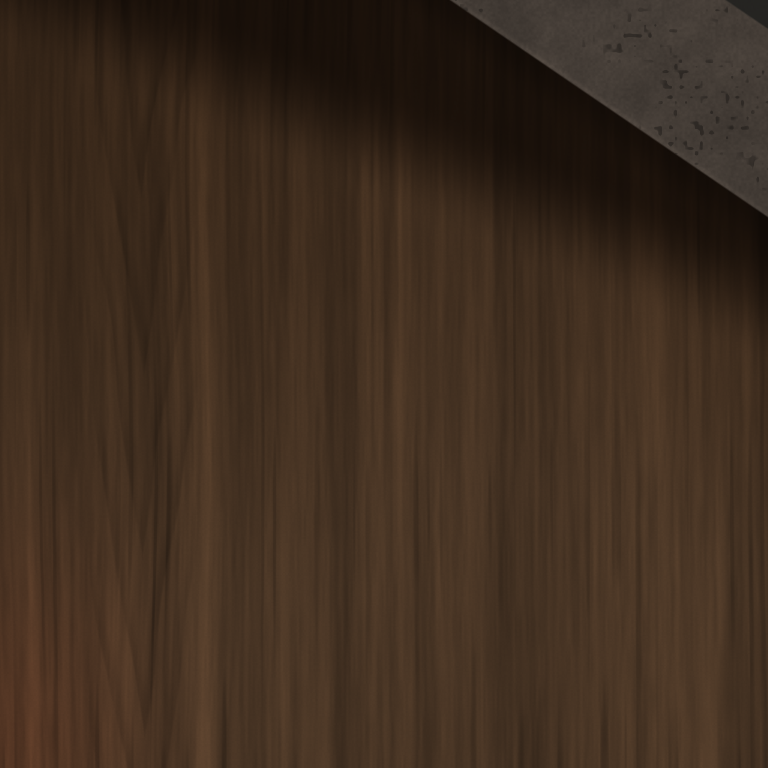
This texture is drawn by a Shadertoy shader. Its source:

```glsl
// Dark walnut panel with vertical grain, crossed at the upper right by a
// concrete slab that casts a soft diagonal shadow. Grain is value noise
// stretched along y; nested V rings make the cathedral figure on the left.

float hash(vec2 p) {
    vec3 q = fract(vec3(p.xyx) * 0.1031);
    q += dot(q, q.yzx + 33.33);
    return fract((q.x + q.y) * q.z);
}

float noise(vec2 p) {
    vec2 i = floor(p), f = fract(p);
    f = f * f * (3.0 - 2.0 * f);
    return mix(mix(hash(i), hash(i + vec2(1, 0)), f.x),
               mix(hash(i + vec2(0, 1)), hash(i + vec2(1, 1)), f.x), f.y);
}

float fbm(vec2 p) {
    float sum = 0.0, amp = 0.5;
    for (int i = 0; i < 4; i++) {
        sum += amp * noise(p);
        p = p * 2.03 + 17.3;
        amp *= 0.5;
    }
    return sum;
}

float bump(float x, float center, float width) {
    float d = (x - center) / width;
    return exp(-d * d);
}

// Signed brightness of the grain, roughly -0.3 to 0.3.
float grain(vec2 uv) {
    float x = uv.x + 0.010 * (noise(uv * vec2(5.0, 2.5)) - 0.5);
    float g = 0.13 * (noise(vec2(x * 24.0, uv.y * 0.8)) - 0.5);
    g += 0.17 * (noise(vec2(x * 75.0 + 9.0, uv.y * 1.6)) - 0.5);
    g += 0.15 * (noise(vec2(x * 170.0 + 31.0, uv.y * 4.0)) - 0.5);
    g += 0.09 * (noise(vec2(x * 330.0, uv.y * 22.0)) - 0.5);

    // Sparse dark pores
    float pore = noise(vec2(x * 125.0 + 70.0, uv.y * 3.0 + 5.0));
    g -= 0.13 * smoothstep(0.72, 0.95, pore);

    // Broad light and dark boards of grain
    g += 0.13 * bump(x, 0.270, 0.012) + 0.09 * bump(x, 0.528, 0.012);
    g += 0.07 * bump(x, 0.580, 0.045) - 0.08 * bump(x, 0.440, 0.022);
    g -= 0.07 * bump(x, 0.320, 0.030) + 0.05 * bump(x, 0.660, 0.030);

    // Cathedral rings, narrowing downward
    float side = abs(uv.x - 0.188 + 0.012 * (noise(vec2(3.0, uv.y * 5.0)) - 0.5));
    float ring = fract((uv.y - 6.5 * side - 0.50) / 0.23 + 0.3 * (noise(uv * vec2(30.0, 9.0)) - 0.5));
    float line = smoothstep(0.0, 0.12, ring) * (1.0 - smoothstep(0.12, 0.55, ring));
    float area = 1.0 - smoothstep(0.045, 0.085, side);
    g -= area * (0.15 * line - 0.03) * (0.4 + 0.6 * noise(uv * vec2(60.0, 14.0)));
    return g;
}

vec3 woodColor(vec2 uv) {
    float light = smoothstep(0.95, 0.0, uv.y) + 0.35 * bump(uv.x, 0.65, 0.35);
    vec3 color = mix(vec3(0.218, 0.152, 0.098), vec3(0.285, 0.208, 0.144), clamp(light, 0.0, 1.0));

    // Warm glow in the lower left corner
    float warm = exp(-dot(uv * vec2(6.0, 3.5), uv * vec2(6.0, 3.5)));
    color += warm * vec3(0.045, 0.002, -0.004);
    color *= 1.0 + grain(uv);

    // Soft shadow below the slab, deepest near its edge
    float below = uv.y - (1.015 - 0.42 * uv.x) + 0.012 * (fbm(uv * 7.0) - 0.5);
    float shade = smoothstep(-0.075, 0.085, below);
    color *= mix(vec3(1.0), vec3(0.43, 0.39, 0.35), shade);
    color *= 1.0 - 0.10 * smoothstep(0.20, 0.0, uv.x) * smoothstep(0.5, 1.0, uv.y);
    return color;
}

vec3 slabColor(vec2 uv) {
    vec3 color = vec3(0.270, 0.240, 0.215);
    color *= 0.86 + 0.28 * fbm(uv * 24.0);
    color *= 0.95 + 0.10 * noise(uv * 300.0);
    // Small pits, clustered by a slower noise
    float pits = smoothstep(0.74, 0.90, noise(uv * 150.0));
    return color * (1.0 - 0.30 * pits * smoothstep(0.40, 0.65, noise(uv * 18.0)));
}

void mainImage(out vec4 fragColor, in vec2 fragCoord) {
    vec2 uv = fragCoord / iResolution.xy;
    float aa = 1.2 / iResolution.y;

    // Distances above the slab's lower and upper edges
    float lower = dot(uv - vec2(0.586, 1.0), normalize(vec2(0.683, 1.0)));
    float upper = dot(uv - vec2(0.945, 1.0), normalize(vec2(0.683, 1.0)));

    vec3 slab = slabColor(uv);
    slab *= 1.0 + 0.12 * bump(lower, 0.003, 0.003);
    slab = mix(slab, vec3(0.145, 0.140, 0.130), smoothstep(-aa, aa, upper));

    vec3 color = woodColor(uv);
    color *= 1.0 - 0.22 * smoothstep(-0.05, 0.0, lower);
    color = mix(color, slab, smoothstep(-aa, aa, lower));
    color *= 0.985 + 0.03 * hash(floor(uv * 512.0));
    fragColor = vec4(color, 1.0);
}
```
